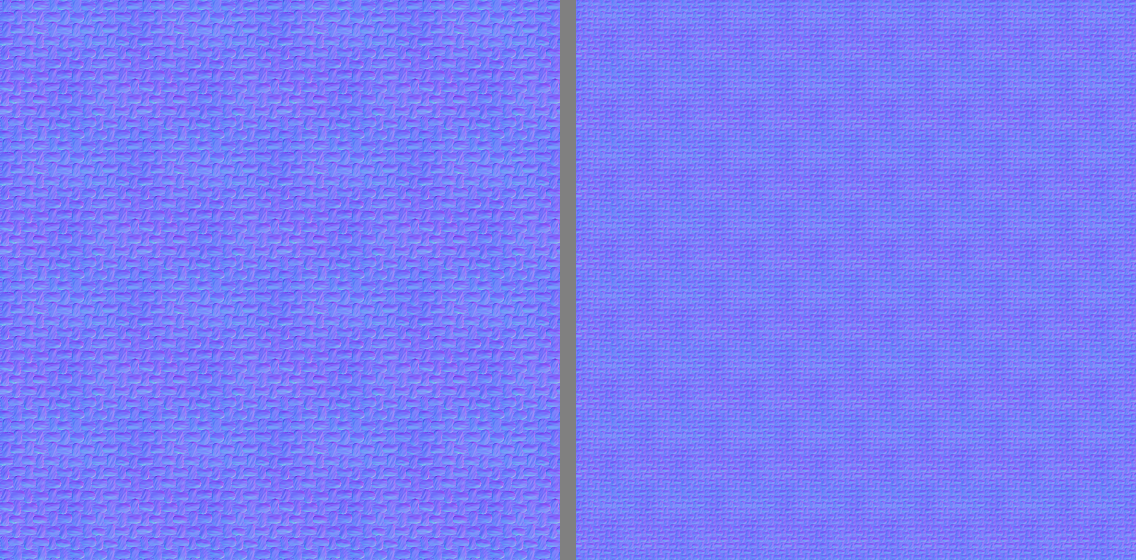
Left, the tile; right, the same tile 2 across and 2 down.
This texture map is drawn by a Shadertoy shader. Its source:

```glsl
// Tangent-space normal map of a plain basket weave with fibrous yarns.

const float TILES = 4.0;               // identical patches across and down
const float YARNS = 12.0;              // yarns per patch, must be even
const vec2 WEFT_SIZE = vec2(0.70, 0.39);   // half length, half width
const vec2 WARP_SIZE = vec2(0.66, 0.38);
const float WEFT_HEIGHT = 0.074;
const float WARP_HEIGHT = 0.056;
const float FIBRE_HEIGHT = 0.075;
const float GROUND_HEIGHT = 0.012;
const float JITTER = 0.12;             // placement of each float
const float WANDER = 0.16;             // slow bending of the yarns
const float SAMPLE_STEP = 0.05;        // slope filter, in yarn widths
const vec2 SLOPE_GAIN = vec2(0.85, 1.0);
const vec2 TILT_BIAS = vec2(-0.04, -0.03);
const float FLOAT_TILT = 0.10;         // lean of single floats
const float BROAD_TILT = 0.15;         // lean of larger areas
const float BLUE_LEVEL = 0.99;
const float TAU = 6.2831853;

vec2 hash2(vec2 p) {
    vec3 q = fract(p.xyx * vec3(0.1031, 0.1030, 0.0973));
    q += dot(q, q.yzx + 33.33);
    return fract((q.xx + q.yz) * q.zy);
}

// Value noise whose lattice wraps after the given period.
float noise(vec2 p, float period) {
    vec2 i = floor(p);
    vec2 f = p - i;
    f = f * f * (3.0 - 2.0 * f);
    vec2 a = mod(i, period);
    vec2 b = mod(i + 1.0, period);
    float low = mix(hash2(a).x, hash2(vec2(b.x, a.y)).x, f.x);
    float high = mix(hash2(vec2(a.x, b.y)).x, hash2(b).x, f.x);
    return mix(low, high, f.y);
}

// Streaks along one yarn float, with the fibre direction along x.
float fibres(vec2 local, vec2 seed, float slant) {
    vec2 q = vec2(local.x, local.y + slant * local.x);
    float coarse = noise(q * vec2(2.0, 4.0) + seed * 53.0, 64.0);
    float fine = noise(q * vec2(3.5, 8.0) + seed * 37.0, 64.0);
    return 0.6 * coarse + 0.4 * fine - 0.5;
}

float weaveHeight(vec2 p) {
    // Yarns bend a little, repeating with each patch
    vec2 bend = vec2(noise(p / 2.0, YARNS / 2.0),
                     noise(p / 2.0 + 3.0, YARNS / 2.0)) - 0.5;
    vec2 w = p + WANDER * bend;
    vec2 base = floor(w);

    // Highest of the surrounding floats
    float top = 0.0;
    float dome = 0.0;
    vec2 bestLocal = vec2(0.0);
    vec2 bestSeed = vec2(0.0);
    float bestSlant = 0.0;
    for (int y = -1; y <= 1; y++) {
        for (int x = -1; x <= 1; x++) {
            vec2 cell = base + vec2(x, y);
            vec2 seed = hash2(mod(cell, YARNS) + 7.0);
            bool isWeft = mod(cell.x + cell.y, 2.0) < 0.5;
            vec2 local = w - cell - 0.5 - JITTER * (seed - 0.5);
            if (!isWeft) local = local.yx;
            vec2 size = isWeft ? WEFT_SIZE : WARP_SIZE;
            vec2 r = abs(local) / (size * (0.92 + 0.16 * seed.yx));
            float d = 1.0 - pow(r.x, isWeft ? 2.6 : 4.0) - r.y * r.y;
            float h = d * (isWeft ? WEFT_HEIGHT : WARP_HEIGHT);
            if (h > top) {
                top = h;
                dome = d;
                bestLocal = local;
                bestSeed = seed;
                bestSlant = isWeft ? 0.15 : -0.4;
            }
        }
    }

    // Fine ladder of threads in the gaps, loose fibres on the floats
    float cover = smoothstep(0.0, 0.35, dome);
    float ladder = sin(TAU * 4.0 * p.y) * (0.6 + 0.4 * sin(TAU * 3.0 * p.x));
    float streak = fibres(bestLocal, bestSeed, bestSlant);
    float lean = FLOAT_TILT * dot(bestLocal, bestSeed - 0.5);
    return top + mix(GROUND_HEIGHT * ladder, FIBRE_HEIGHT * streak + lean, cover);
}

void mainImage(out vec4 fragColor, in vec2 fragCoord) {
    vec2 p = fragCoord / iResolution.xy * TILES * YARNS;

    // Central differences give the filtered slope
    vec2 e = vec2(SAMPLE_STEP, 0.0);
    vec2 slope = vec2(weaveHeight(p + e.xy) - weaveHeight(p - e.xy),
                      weaveHeight(p + e.yx) - weaveHeight(p - e.yx))
               / (2.0 * SAMPLE_STEP);

    // Slow drift of the cloth surface
    vec2 drift = vec2(noise(p / 3.0, YARNS / 3.0),
                      noise(p / 3.0 + 2.0, YARNS / 3.0)) - 0.5;

    // Green points down the cloth
    vec2 tilt = vec2(-slope.x, slope.y) * SLOPE_GAIN
              + TILT_BIAS + BROAD_TILT * drift;
    vec3 normal = normalize(vec3(tilt, 1.0));
    vec3 color = 0.5 + 0.5 * normal;
    color.b *= BLUE_LEVEL;
    fragColor = vec4(color, 1.0);
}
```
